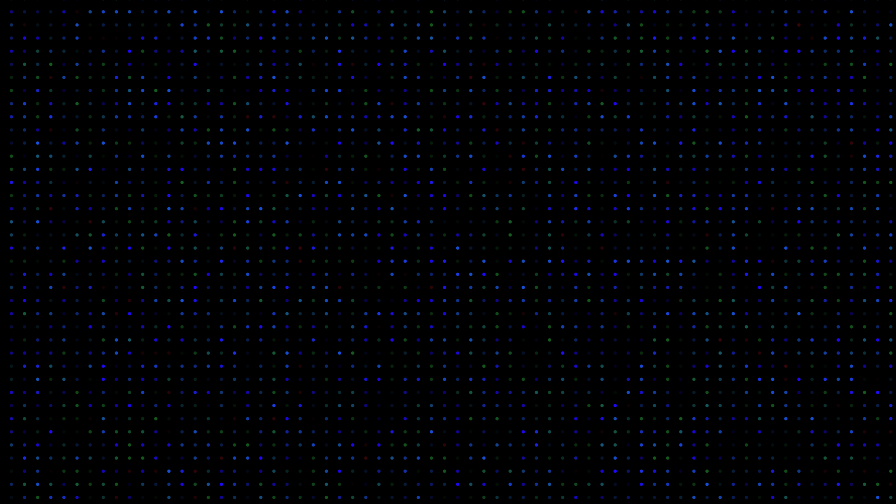
Write a Shadertoy shader that draws this pattern.

```glsl
// A fine grid of tiny glowing dots on black, about 68 across and 38 down.
// Each cell hashes its own hue (green, azure, violet-blue) and brightness,
// with layered sines giving neighbouring columns a gentle shared tint.

const float ROWS = 38.4;          // cells per canvas height
const float DOT_RADIUS = 0.125;   // in cells
const float COLUMN_SHIFT = 0.37;  // sideways offset of the grid, in cells

float hash(vec2 cell, float seed) {
    vec3 p = fract(vec3(cell.xyx + seed) * vec3(0.1031, 0.1030, 0.0973));
    p += dot(p, p.yzx + 33.33);
    return fract((p.x + p.y) * p.z);
}

// Slow drift of hue, strongest from column to column
float columnTint(vec2 cell) {
    return 0.6 * sin(cell.x * 2.1 + 0.4)
         + 0.4 * sin(cell.x * 0.73 + cell.y * 0.19);
}

// Green at 0, azure in the middle, violet-blue at 1
vec3 dotHue(float t) {
    vec3 green = vec3(0.08, 0.36, 0.12);
    vec3 azure = vec3(0.09, 0.32, 0.85);
    vec3 violet = vec3(0.12, 0.03, 1.0);
    vec3 cool = mix(green, azure, smoothstep(0.1, 0.5, t));
    return mix(cool, violet, smoothstep(0.55, 0.9, t));
}

vec3 dotColor(vec2 cell) {
    float hue = clamp(hash(cell, 3.0) + 0.12 * columnTint(cell), 0.0, 1.0);
    float level = mix(0.08, 1.0, hash(cell, 41.0));
    vec3 color = dotHue(hue);

    // A few faint red dots
    float red = step(0.96, hash(cell, 87.0));
    return level * mix(color, vec3(0.22, 0.02, 0.04), red);
}

// Coverage of a disc with an edge of the given width
float disc(vec2 p, float radius, float edge) {
    return 1.0 - smoothstep(radius - edge, radius + edge, length(p));
}

void mainImage(out vec4 fragColor, in vec2 fragCoord) {
    vec2 grid = fragCoord / iResolution.y * ROWS;
    grid.x -= COLUMN_SHIFT;

    vec2 cell = floor(grid);
    vec2 local = fract(grid) - 0.5;
    float edge = 0.5 * ROWS / iResolution.y;   // half a pixel, in cells

    vec3 color = dotColor(cell) * disc(local, DOT_RADIUS, edge);
    fragColor = vec4(color, 1.0);
}
```
